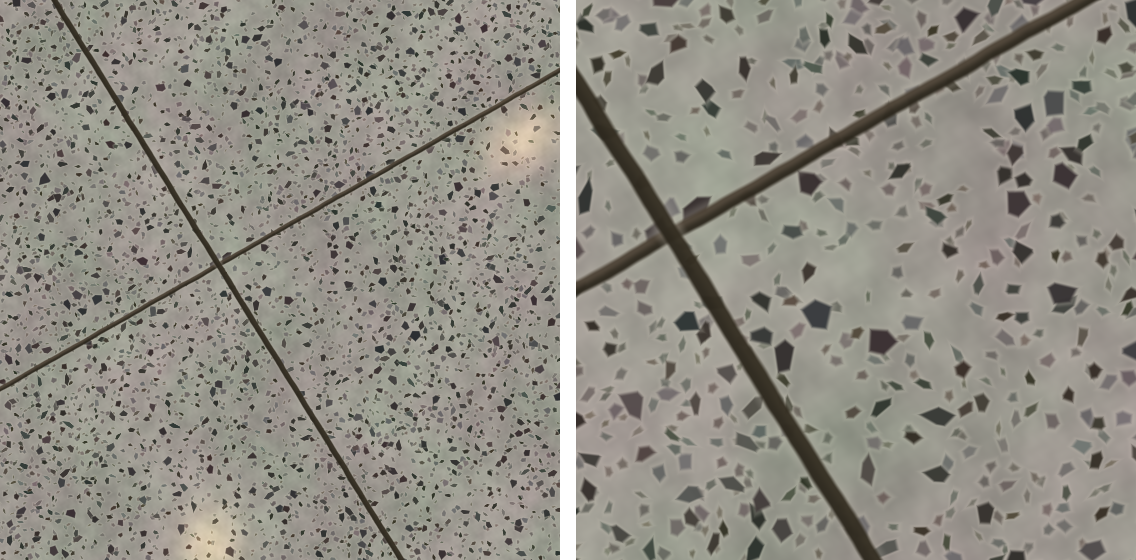
Left, the full canvas; right, a detail of the centre.
Write a Shadertoy shader that draws this texture.

```glsl
// Terrazzo floor: four slabs of pale cement with angular stone chips, parted by
// two dark crossing joints. Chips are random convex polygons on jittered grids;
// layered sines vary their density, the cement tone and the tint.
#define CHIP_SCALE 49.0
#define FINE_SCALE 76.0
#define CHIP_COVER 0.66
#define FINE_COVER 0.60
#define HALO_STRENGTH 0.34
#define JOINT_CROSSING vec2(0.390, 0.527)
#define STEEP_NORMAL vec2(0.850, 0.527)
#define SHALLOW_NORMAL vec2(-0.495, 0.869)
#define STEEP_WIDTH 0.0100
#define SHALLOW_WIDTH 0.0082

const float TAU = 6.28319;
const vec3 CEMENT_DARK = vec3(0.54, 0.53, 0.50);
const vec3 CEMENT_LIGHT = vec3(0.67, 0.66, 0.62);
const vec3 RIM = vec3(0.74, 0.72, 0.67);
const vec3 STONE_DARK = vec3(0.18, 0.175, 0.15);
const vec3 STONE_GREY = vec3(0.47, 0.46, 0.43);
const vec3 JOINT_DARK = vec3(0.17, 0.15, 0.11);
const vec3 JOINT_BROWN = vec3(0.30, 0.26, 0.21);
const vec3 GLOSS = vec3(0.25, 0.19, 0.12);

vec3 hash3(vec2 p) {
    vec3 q = fract(p.xyx * vec3(0.1031, 0.1030, 0.0973));
    q += dot(q, q.yxz + 33.33);
    return fract((q.xxy + q.yzz) * q.zyx);
}

mat2 rotation(float angle) {
    float c = cos(angle), s = sin(angle);
    return mat2(c, s, -s, c);
}

// Layered sines, roughly -1 to 1
float waves(vec2 p) {
    float sum = 0.0, amplitude = 0.5;
    for (int i = 0; i < 4; i++) {
        sum += amplitude * sin(p.x + 1.3 * sin(p.y));
        p = rotation(1.1) * p * 1.8 + 2.7;
        amplitude *= 0.6;
    }
    return sum;
}

// Two soft lamp reflections
float gloss(vec2 uv) {
    vec2 low = (uv - vec2(0.375, 0.02)) / vec2(0.055, 0.07);
    vec2 high = rotation(-0.6) * (uv - vec2(0.935, 0.75)) / vec2(0.075, 0.05);
    return exp(-dot(low, low)) + exp(-dot(high, high));
}

// Irregular convex pentagon
float chipDistance(vec2 p, float radius, vec2 id) {
    float d = -1.0;
    for (int i = 0; i < 5; i++) {
        vec3 h = hash3(id + float(i) * 17.3);
        float angle = TAU * (float(i) + 0.65 * h.x) / 5.0;
        d = max(d, dot(p, vec2(cos(angle), sin(angle))) - radius * mix(0.55, 1.0, h.y));
    }
    return d;
}

void addChips(inout vec3 color, vec2 uv, float scale, float cover, float paleness, float soft) {
    vec2 cell = floor(uv * scale);
    for (int y = -1; y <= 1; y++)
    for (int x = -1; x <= 1; x++) {
        vec2 id = cell + vec2(x, y) + 100.0;
        vec3 place = hash3(id + paleness * 61.0);
        vec3 look = hash3(id + 211.7);
        vec2 center = id - 100.0 + 0.5 + 0.9 * (place.xy - 0.5);
        vec2 spot = center / scale;
        float density = cover + 0.22 * waves(spot * 9.0 + 1.0) - 0.35 * gloss(spot);
        if (place.z > density) continue;

        // Rotated and stretched shape
        vec2 p = rotation(TAU * look.x) * (uv * scale - center);
        p.y *= mix(1.0, 2.1, look.y);
        float d = chipDistance(p, mix(0.23, 0.49, look.z * look.z), id) / scale;

        // Pale rim, then the stone itself
        float rim = 1.0 - smoothstep(0.0, 0.0042, d);
        color = mix(color, RIM, HALO_STRENGTH * rim);
        float tone = clamp(mix(fract(look.x * 7.0 + look.z) * 0.75, 1.0, paleness), 0.0, 1.0);
        vec3 stone = mix(STONE_DARK, STONE_GREY, tone * tone);
        stone += 0.07 * (look - 0.5) * vec3(1.0, 0.6, 0.8);
        float fill = 1.0 - smoothstep(-soft, soft, d);
        color = mix(color, stone, fill * mix(0.95, 0.8, paleness));
    }
}

void addJoint(inout vec3 color, float d, float width, vec3 core, float soft) {
    color = mix(color, RIM, 0.25 * (1.0 - smoothstep(0.0, 0.006, abs(d) - width * 0.5)));
    float fill = 1.0 - smoothstep(-soft, soft, abs(d) - width * 0.5);
    vec3 tone = mix(core, JOINT_DARK, smoothstep(width * 0.3, -width * 0.3, d));
    color = mix(color, tone, 0.95 * fill);
}

void mainImage(out vec4 fragColor, in vec2 fragCoord) {
    float extent = min(iResolution.x, iResolution.y);
    vec2 uv = fragCoord / extent;
    float soft = max(0.0015, 0.8 / extent);

    // Cloudy cement
    float cloud = 0.55 + 0.30 * waves(uv * 13.0 + 4.0) + 0.28 * waves(uv * 95.0);
    vec3 color = mix(CEMENT_DARK, CEMENT_LIGHT, clamp(cloud, 0.0, 1.0));

    // Small faded chips below larger dark ones
    addChips(color, uv, FINE_SCALE, FINE_COVER, 0.78, soft);
    addChips(color, uv, CHIP_SCALE, CHIP_COVER, 0.0, soft);

    // Faint green and pink tint
    float tint = waves(uv * 21.0 + 8.0);
    color *= 1.0 + 0.025 * tint * vec3(1.0, -0.8, 0.5);

    // Joints with slightly worn edges
    vec2 q = uv - JOINT_CROSSING;
    float wear = 0.0007 * waves(uv * 60.0);
    addJoint(color, dot(q, SHALLOW_NORMAL) + wear, SHALLOW_WIDTH, JOINT_BROWN, soft);
    addJoint(color, dot(q, STEEP_NORMAL) + wear, STEEP_WIDTH, JOINT_DARK * 1.2, soft);

    color += GLOSS * gloss(uv);
    fragColor = vec4(clamp(color, 0.0, 1.0), 1.0);
}
```
